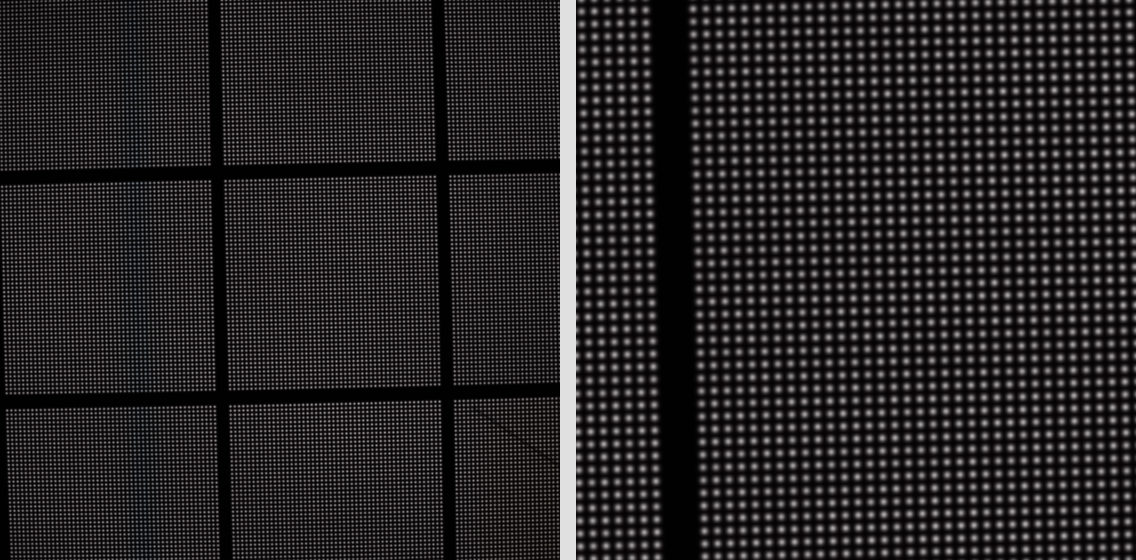
Left: the whole. Right: its middle third, enlarged.
Write a Shadertoy shader that draws this pattern.

```glsl
const float PERIOD = 0.403;            // panel spacing, in canvas heights
const vec2  CROSSING = vec2(0.397, 0.289);
const float TILT = 0.022;              // radians, counterclockwise
const float BARREL = 0.03;
const vec2  CELLS = vec2(52.7, 53.1);  // dot pitches per panel spacing
const vec2  LIT = vec2(50.0);          // dots across and down one panel
const float DOT_SPREAD = 0.080;        // squared falloff radius, in cells
const float DOT_GAIN = 0.63;
const float DOT_VARIATION = 0.12;
const float PANEL_VARIATION = 0.08;
const float VIGNETTE = 0.6;
const vec3  DOT_COLOR = vec3(1.0, 0.98, 0.985);
const vec3  MESH_COLOR = vec3(0.016, 0.009, 0.010);
const vec3  BAR_COLOR = vec3(0.005, 0.003, 0.004);
const vec3  COOL_TINT = vec3(0.82, 0.92, 0.98);
const vec3  WARM_TINT = vec3(1.03, 0.97, 0.90);
const vec2  SCRATCH_START = vec2(0.846, 0.271);
const vec2  SCRATCH_END = vec2(1.02, 0.153);
const float SCRATCH_WIDTH = 0.0025;

float hash(vec2 p) {
    vec3 q = fract(p.xyx * 0.1031);
    q += dot(q, q.yzx + 33.33);
    return fract((q.x + q.y) * q.z);
}

float segmentDistance(vec2 p, vec2 a, vec2 b) {
    vec2 along = b - a;
    float t = clamp(dot(p - a, along) / dot(along, along), 0.0, 1.0);
    return length(p - a - along * t);
}

// Slow uneven light from layered sines
float unevenLight(vec2 p) {
    return 0.5 * sin(p.x * 9.0 + 2.0 * sin(p.y * 4.0))
         + 0.3 * sin(p.y * 17.0 + p.x * 5.0)
         + 0.2 * sin(p.y * 95.0 + sin(p.x * 7.0));
}

vec2 gridPosition(vec2 uv) {
    vec2 centered = uv - 0.5;
    vec2 d = 0.5 + centered * (1.0 + BARREL * dot(centered, centered)) - CROSSING;
    float c = cos(TILT), s = sin(TILT);
    return vec2(c * d.x + s * d.y, c * d.y - s * d.x);
}

void mainImage(out vec4 fragColor, in vec2 fragCoord) {
    vec2 uv = fragCoord / iResolution.y;
    vec2 grid = gridPosition(uv);
    vec2 panel = floor(grid / PERIOD);
    vec2 margin = 0.5 * (CELLS - LIT);
    vec2 local = fract(grid / PERIOD) * CELLS - margin;
    float pixel = CELLS.x / (PERIOD * iResolution.y);

    // Round dots, softened by the pixel footprint
    vec2 cell = clamp(floor(local), vec2(0.0), LIT - 1.0);
    vec2 offset = local - cell - 0.5;
    float spread = DOT_SPREAD + pixel * pixel / 6.0;
    float dots = DOT_SPREAD / spread * exp(-dot(offset, offset) / spread);

    // Panel face against the black bars
    vec2 inset = min(local, LIT - local);
    float soft = 0.3 + pixel;
    float face = smoothstep(-soft, soft, min(inset.x, inset.y));

    // Brightness by dot, panel and place
    float light = DOT_GAIN * (1.0 + 0.08 * unevenLight(uv));
    light *= 1.0 + DOT_VARIATION * (hash(cell + panel * LIT + 200.0) - 0.5);
    light *= 1.0 + PANEL_VARIATION * (hash(panel + 17.0) - 0.5);
    vec2 centered = uv - 0.5;
    light *= 1.0 - VIGNETTE * dot(centered, centered);

    // Cool strip on the left, warm lower right corner
    float stripOffset = (grid.x + 0.147) / 0.028;
    float strip = exp(-stripOffset * stripOffset);
    float corner = smoothstep(0.82, 1.0, uv.x) * (1.0 - smoothstep(0.08, 0.36, uv.y));
    vec3 tint = DOT_COLOR * mix(vec3(1.0), COOL_TINT, strip);
    tint *= mix(vec3(1.0), WARM_TINT, corner);

    // Fine dark scratch
    float scratch = segmentDistance(uv, SCRATCH_START, SCRATCH_END) / SCRATCH_WIDTH;
    light *= 1.0 - 0.55 * exp(-scratch * scratch);

    vec3 color = mix(BAR_COLOR, MESH_COLOR, face) + tint * light * dots;
    fragColor = vec4(color, 1.0);
}
```
